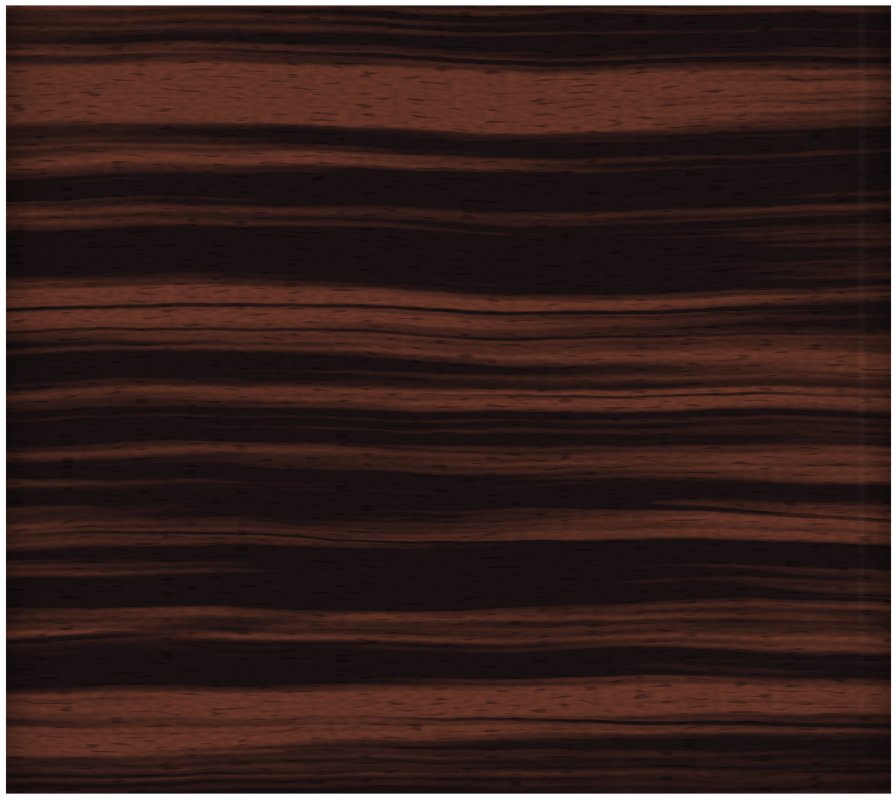
Give the GLSL for this texture, as a Shadertoy shader.

```glsl
const vec3 EBONY  = vec3(0.098, 0.062, 0.066);
const vec3 UMBER  = vec3(0.178, 0.100, 0.088);
const vec3 RUSSET = vec3(0.265, 0.142, 0.110);
const vec3 COPPER = vec3(0.375, 0.195, 0.145);
const vec3 PAPER  = vec3(1.0);

const float TONE_GAIN     = 3.8;    // contrast between the bands
const float TONE_BIAS     = 0.08;
const float VEIN_WIDTH    = 0.065;
const float VEIN_DEPTH    = 1.5;
const float PORE_DEPTH    = 0.30;
const float FIBRE_DEPTH   = 0.16;
const float EDGE_SHADE    = 0.30;
const float STREAK_X      = 0.962;  // faint upright streak, share of width
const float STREAK_LIGHT  = 0.022;
const vec2 MARGIN_LOW     = vec2(0.0075, 0.0055);
const vec2 MARGIN_HIGH    = vec2(0.0062, 0.0068);

vec2 gradientAt(vec2 cell) {
    vec3 h = fract(cell.xyx * vec3(0.1031, 0.1030, 0.0973));
    h += dot(h, h.yzx + 33.33);
    float angle = 6.28318 * fract((h.x + h.y) * h.z);
    return vec2(cos(angle), sin(angle));
}

float gradientNoise(vec2 p) {
    vec2 cell = floor(p), f = p - cell;
    vec2 u = f * f * f * (f * (f * 6.0 - 15.0) + 10.0);
    vec2 e = vec2(0.0, 1.0);
    float low  = mix(dot(gradientAt(cell), f),
                     dot(gradientAt(cell + e.yx), f - e.yx), u.x);
    float high = mix(dot(gradientAt(cell + e.xy), f - e.xy),
                     dot(gradientAt(cell + e.yy), f - e.yy), u.x);
    return mix(low, high, u.y);
}

// Gentle waves shared by neighbouring bands
vec2 bendGrain(vec2 p) {
    p.y += 0.022 * gradientNoise(p * vec2(1.7, 2.3) + 7.3);
    p.y += 0.005 * gradientNoise(p * vec2(6.0, 13.0) + 31.7);
    p.y += 0.0012 * gradientNoise(p * vec2(24.0, 50.0) + 53.1);
    return p;
}

// Long layers, from broad bands to hairlines
float bandTone(vec2 p) {
    float tone = 0.0;
    vec2 stretch = vec2(0.40, 9.0);
    float weight = 0.75;
    for (int i = 0; i < 4; i++) {
        vec2 shift = vec2(0.27, 0.61) + float(i) * vec2(17.0, 41.3);
        tone += weight * gradientNoise(p * stretch + shift);
        stretch *= vec2(1.5, 2.5);
        weight = i == 0 ? 1.0 : weight * 0.58;
    }
    return tone * TONE_GAIN + TONE_BIAS;
}

// Thin dark lines that swell and fade along the grain
float darkVein(vec2 p) {
    float n = gradientNoise(p * vec2(0.45, 19.0) + vec2(70.3, 12.4));
    float strength = smoothstep(-0.25, 0.25,
        gradientNoise(p * vec2(1.3, 11.0) + 90.6));
    return strength * (1.0 - smoothstep(0.2 * VEIN_WIDTH, VEIN_WIDTH, abs(n)));
}

vec3 woodColor(float tone) {
    vec3 color = mix(EBONY, UMBER, smoothstep(-0.80, 0.02, tone));
    color = mix(color, RUSSET, clamp((tone - 0.02) / 0.66, 0.0, 1.0));
    return mix(color, COPPER, clamp((tone - 0.68) / 0.85, 0.0, 1.0));
}

void mainImage(out vec4 fragColor, in vec2 fragCoord) {
    vec2 p = fragCoord / iResolution.y;
    vec2 size = vec2(iResolution.x / iResolution.y, 1.0);
    vec2 grain = bendGrain(p);

    // Bands, veins and fine fibres
    float tone = bandTone(grain) - VEIN_DEPTH * darkVein(grain);
    tone += 0.45 * gradientNoise(grain * vec2(9.0, 110.0) + 5.2);
    vec3 color = woodColor(tone);
    float fibre = gradientNoise(grain * vec2(75.0, 230.0) + 19.4);
    color *= 1.0 + FIBRE_DEPTH * fibre;

    // Short pores drawn along the grain
    float pore = gradientNoise(grain * vec2(32.0, 240.0) + 43.8);
    color *= 1.0 - PORE_DEPTH * smoothstep(0.22, 0.50, pore);

    // Dim rim and upright streak
    vec2 inside = min(p - MARGIN_LOW, size - MARGIN_HIGH - p);
    float rim = exp(-max(inside.x, 0.0) / 0.025)
              + 0.5 * exp(-max(inside.y, 0.0) / 0.012);
    color *= 1.0 - EDGE_SHADE * min(rim, 1.0);
    float streak = exp(-pow((p.x / size.x - STREAK_X) / 0.004, 2.0));
    color += STREAK_LIGHT * streak * smoothstep(0.0, 0.3, p.y);

    // White margin
    float pixel = 1.0 / iResolution.y;
    float sheet = smoothstep(-0.7 * pixel, 0.7 * pixel, min(inside.x, inside.y));
    fragColor = vec4(mix(PAPER, color, sheet), 1.0);
}
```
